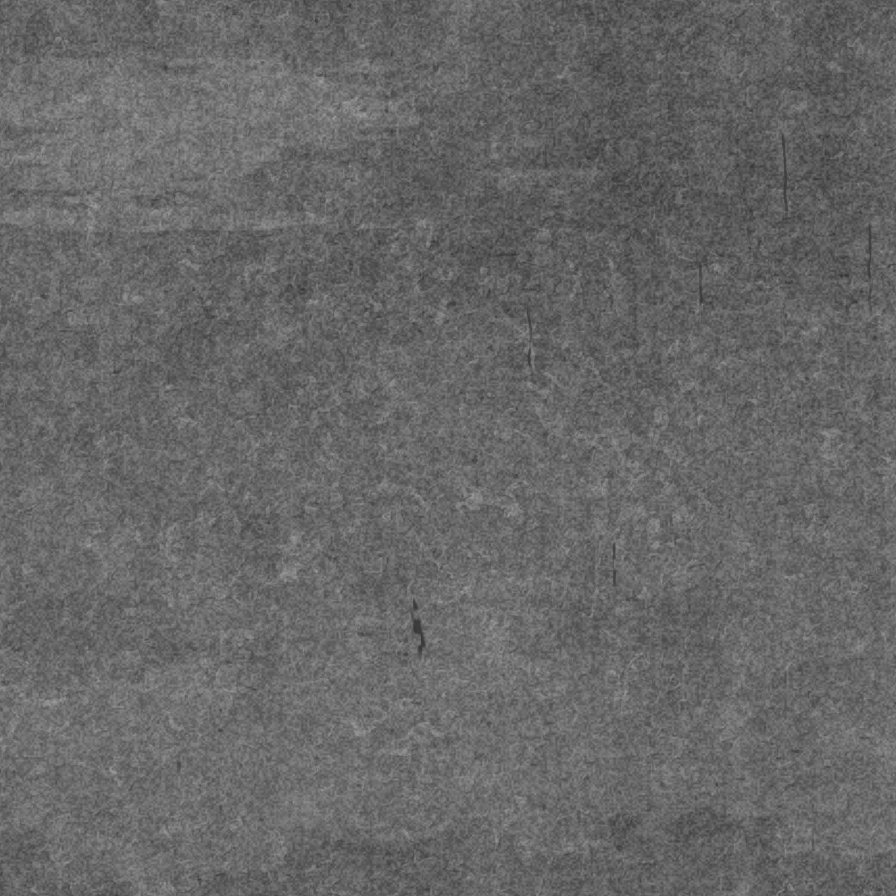
Give the GLSL for this texture, as a Shadertoy shader.

```glsl
// Weathered grey concrete: a mottled base with rain streaks, worn pale plaster,
// dark stains, peeling paint flakes, bright chips, pits, scratches and fine grain.
// Every layer is value noise, stretched, warped or cut to its own shape.

float hash(vec2 p) {
    vec3 q = fract(vec3(p.xyx) * 0.1031);
    q += dot(q, q.yzx + 33.33);
    return fract((q.x + q.y) * q.z);
}

float noise(vec2 p) {
    vec2 i = floor(p), f = fract(p);
    f = f * f * (3.0 - 2.0 * f);
    float low = mix(hash(i), hash(i + vec2(1, 0)), f.x);
    float high = mix(hash(i + vec2(0, 1)), hash(i + vec2(1, 1)), f.x);
    return mix(low, high, f.y);
}

float fbm(vec2 p) {
    float sum = 0.0, weight = 0.5;
    for (int i = 0; i < 6; i++) {
        sum += weight * noise(p);
        p = mat2(1.6, 1.2, -1.2, 1.6) * p + 17.3;
        weight *= 0.5;
    }
    return sum;
}

// Horizontally dragged noise, as left by a trowel
float dragged(vec2 p, float seed) {
    return 0.6 * fbm(p * vec2(9.0, 22.0) + seed) + 0.4 * noise(p * vec2(24.0, 130.0) + seed);
}

// Soft elliptical region of influence
float region(vec2 p, vec2 center, vec2 radius) {
    vec2 d = (p - center) / radius;
    return exp(-dot(d, d));
}

// Angular curled shapes: warped noise cut at a threshold
float flakes(vec2 uv, float scale, float cut) {
    vec2 p = uv * scale;
    p += 1.3 * vec2(noise(p * 1.5 + 5.0), noise(p * 1.5 + 31.0));
    float n = 0.72 * noise(p) + 0.28 * noise(p * 2.7 + 9.0);
    return smoothstep(cut - 0.035, cut + 0.035, n);
}

// Nearly vertical broken line, tapered at both ends
float scratch(vec2 uv, vec2 top, float len, float lean, float width) {
    float t = (top.y - uv.y) / len;
    float wobble = 0.004 * (noise(vec2(uv.y * 60.0, top.x * 90.0)) - 0.5);
    float d = abs(uv.x - top.x - lean * t - wobble);
    float taper = smoothstep(0.0, 0.12, t) * (1.0 - smoothstep(0.6, 1.0, t));
    float broken = smoothstep(0.2, 0.55, noise(uv * vec2(220.0, 70.0)));
    return taper * broken * (1.0 - smoothstep(width * 0.4, width + 0.001, d));
}

// Broad tones: pale lower wall, rain curtains, mottling
float wallTone(vec2 uv) {
    float cloud = fbm(uv * 4.0 + 3.0) - 0.5;
    float lower = 1.0 - smoothstep(0.3, 0.72, uv.y + 0.7 * cloud);
    float curtain = region(uv, vec2(0.68, 0.95), vec2(0.07, 0.22))
                  + region(uv, vec2(0.93, 0.92), vec2(0.05, 0.18))
                  + 0.7 * region(uv, vec2(0.5, 0.7), vec2(0.14, 0.12));
    float streak = noise(vec2(uv.x * 55.0, uv.y * 3.0)) + noise(vec2(uv.x * 140.0, uv.y * 7.0)) - 1.0;
    float tone = 0.374 + 0.042 * lower - 0.045 * curtain;
    tone += 0.1 * cloud + 0.024 * streak;
    return tone + 0.075 * (dragged(uv, 41.0) - 0.5);
}

// Ragged pale plaster, positive, and damp stains, negative
float wornTone(vec2 uv) {
    float ragged = dragged(uv, 7.0) - 0.5;
    float plaster = region(uv, vec2(0.13, 0.87), vec2(0.2, 0.09))
                  + 0.8 * region(uv, vec2(0.36, 0.88), vec2(0.16, 0.06))
                  + 0.8 * region(uv, vec2(0.22, 0.752), vec2(0.3, 0.014))
                  + 0.5 * region(uv, vec2(0.62, 0.81), vec2(0.07, 0.035));
    float pale = smoothstep(0.42, 0.68, plaster + 1.6 * ragged) * smoothstep(0.1, 0.4, plaster);
    float edge = fbm(uv * vec2(11.0, 14.0) + 60.0) - 0.5;
    float damp = 1.0 - smoothstep(0.02, 0.045, uv.y + 0.3 * edge);
    damp += 0.6 * smoothstep(0.5, 0.6, region(uv, vec2(0.1, 0.28), vec2(0.16, 0.07)) + 1.5 * edge);
    return 0.06 * pale - 0.05 * damp;
}

// Peeling flakes with lit rims, and brighter chips in the middle
float flakeTone(vec2 uv) {
    float patches = noise(uv * 7.0 + 12.0) - 0.5;
    float cut = mix(0.66, 0.54, smoothstep(0.3, 0.65, uv.y)) - 0.1 * patches;
    float flake = flakes(uv, 62.0, cut);
    float rim = flake - flakes(uv + vec2(-0.0014, 0.0018), 62.0, cut);
    float crowd = region(uv, vec2(0.62, 0.52), vec2(0.45, 0.2));
    float band = noise(vec2(uv.x * 22.0, uv.y * 9.0)) - 0.5;
    float chip = flakes(uv + 3.7, 80.0, 0.81 - 0.1 * crowd - 0.14 * band);
    return 0.026 * flake + 0.03 * rim + 0.065 * chip;
}

void mainImage(out vec4 fragColor, in vec2 fragCoord) {
    vec2 uv = fragCoord / iResolution.xy;
    float tone = wallTone(uv) + wornTone(uv) + flakeTone(uv);

    // Fine grain and small pits
    tone += 0.13 * (noise(uv * 430.0) - 0.5) + 0.075 * (noise(uv * 210.0 + 8.0) - 0.5);
    tone -= 0.09 * smoothstep(0.86, 0.95, noise(uv * 130.0 + 50.0)) * noise(uv * 9.0);

    // One deep gouge and scattered hairline scratches
    float marks = scratch(uv, vec2(0.457, 0.34), 0.09, 0.018, 0.006);
    for (int i = 0; i < 5; i++) {
        float k = float(i);
        vec2 top = vec2(0.59 + 0.095 * k, 0.35 + 0.6 * hash(vec2(k, 4.0)));
        marks += 0.7 * scratch(uv, top, 0.07 + 0.08 * hash(vec2(k, 9.0)), 0.002, 0.0015);
    }
    tone = mix(tone, 0.2, min(marks, 0.85));

    fragColor = vec4(vec3(clamp(tone, 0.0, 1.0)), 1.0);
}
```
